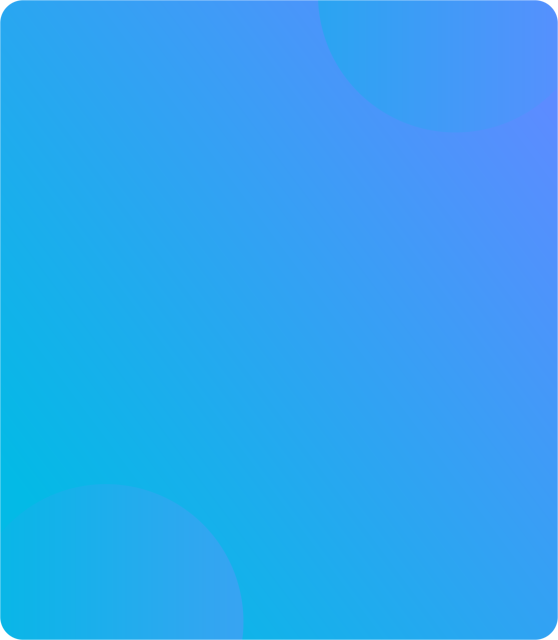
Reproduce this background procedurally as a Shadertoy shader.

```glsl
// Rounded card with a diagonal cyan-to-violet gradient and two tinted corner discs.

const vec3 CYAN   = vec3(0.01, 0.73, 0.90);
const vec3 VIOLET = vec3(0.36, 0.55, 1.00);
const vec3 PAPER  = vec3(1.0);

const float DISC_RADIUS   = 0.215;
const float CORNER_RADIUS = 0.036;

// Signed distance to a rounded box centred at the origin
float roundedBox(vec2 p, vec2 halfSize, float radius) {
    vec2 q = abs(p) - halfSize + radius;
    return length(max(q, 0.0)) + min(max(q.x, q.y), 0.0) - radius;
}

// Coverage of a shape from its signed distance
float coverage(float dist, float pixel) {
    return 1.0 - smoothstep(-0.75 * pixel, 0.75 * pixel, dist);
}

// Linear gradient along an axis, from start to end distance
vec3 ramp(vec2 p, vec2 axis, float start, float end, vec3 a, vec3 b) {
    float t = (dot(p, axis) - start) / (end - start);
    return mix(a, b, clamp(t, 0.0, 1.0));
}

// Disc filled with a left-to-right gradient
vec3 addDisc(vec3 base, vec2 p, vec2 centre, float radius, vec3 left, vec3 right, float pixel) {
    vec2 q = p - centre;
    vec3 fill = ramp(q, vec2(1.0, 0.0), -radius, radius, left, right);
    return mix(base, fill, coverage(length(q) - radius, pixel));
}

void mainImage(out vec4 fragColor, in vec2 fragCoord) {
    // Units of canvas height
    float pixel = 1.0 / iResolution.y;
    vec2 p = fragCoord * pixel;
    vec2 size = vec2(iResolution.x * pixel, 1.0);

    // Diagonal background
    vec3 color = ramp(p, vec2(0.80, 0.60), 0.162, 1.18, CYAN, VIOLET);

    // Corner discs
    vec2 upperCentre = vec2(size.x - 0.160, 1.008);
    vec2 lowerCentre = vec2(0.1654, 0.0286);
    color = addDisc(color, p, upperCentre, DISC_RADIUS,
                    vec3(0.165, 0.645, 0.945), vec3(0.36, 0.555, 1.0), pixel);
    color = addDisc(color, p, lowerCentre, DISC_RADIUS,
                    vec3(0.01, 0.725, 0.90), vec3(0.22, 0.64, 0.95), pixel);

    // Rounded outer corners
    float card = roundedBox(p - 0.5 * size, 0.5 * size, CORNER_RADIUS);
    // Only the corners are softened, so straight sides reach the canvas edge
    color = mix(PAPER, color, coverage(card + 0.25 * pixel, pixel));

    fragColor = vec4(color, 1.0);
}
```
